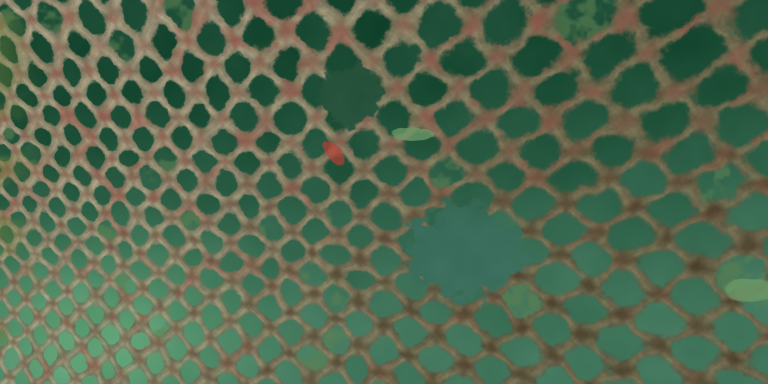
This texture is drawn by a Shadertoy shader. Its source:

```glsl
// A frayed diamond net hanging before green water, seen at an angle.
// A projective warp turns the canvas into lattice cells; each cell is a soft
// rounded opening, worn by noise, with knots, two tears and a few flecks.

float hash(vec2 p) {
    return fract(sin(dot(p, vec2(127.1, 311.7))) * 43758.5453);
}

float noise(vec2 p) {
    vec2 i = floor(p), f = fract(p);
    f = f * f * (3.0 - 2.0 * f);
    return mix(mix(hash(i), hash(i + vec2(1, 0)), f.x),
               mix(hash(i + vec2(0, 1)), hash(i + vec2(1, 1)), f.x), f.y);
}

float fbm(vec2 p) {
    float sum = 0.0, amp = 0.5;
    for (int i = 0; i < 3; i++) {
        sum += amp * noise(p);
        p = p * 2.1 + 7.3;
        amp *= 0.5;
    }
    return sum / 0.875;
}

// Soft elliptical spot with a ragged rim
float spot(vec2 q, vec2 center, vec2 radius, float ragged) {
    float d = length((q - center) / radius) + ragged * (fbm(q * 9.0) - 0.5);
    return 1.0 - smoothstep(0.88, 1.08, d);
}

// Oblique view: openings of the net lie at whole lattice coordinates
vec2 lattice(vec2 q) {
    float depth = 1.0 + 0.077 * q.x - 0.09 * q.y + 0.03 * q.y * q.y;
    return vec2(1.92 * q.x + 2.2 * q.y, 2.11 * (q.x - q.y)) / depth;
}

void mainImage(out vec4 fragColor, in vec2 fragCoord) {
    // Canvas plane, y pointing down, origin near the middle
    vec2 p = fragCoord / iResolution.xy;
    vec2 q = vec2(7.68 * p.x - 3.39, 2.16 - 3.84 * p.y);

    // Net cell with slightly wandering threads
    vec2 wobble = vec2(noise(q * 5.0), noise(q * 5.0 + 31.0)) - 0.5;
    vec2 uv = lattice(q) + 0.2 * wobble;
    vec2 cell = floor(uv + 0.5);
    vec2 f = uv - cell;
    float wear = hash(cell);

    // Rounded opening with frayed edges, wider toward the right
    vec2 a = abs(f);
    float d = pow(pow(a.x, 2.6) + pow(a.y, 2.6), 1.0 / 2.6);
    d += 0.15 * (fbm(q * 17.0) - 0.5);
    float right = smoothstep(-3.0, 4.0, q.x);
    float opening = mix(0.355, 0.415, right) + 0.035 * (wear - 0.5);
    float blur = 0.045 + 0.025 * right;
    float net = smoothstep(opening - blur, opening + blur, d);

    // Water: dark above, paler below, bright glow at lower left
    vec3 water = mix(vec3(0.09, 0.28, 0.19), vec3(0.26, 0.47, 0.37),
                     smoothstep(-1.5, 2.3, q.y + 0.12 * q.x));
    vec2 g = (q - vec2(-2.5, 1.75)) / vec2(1.5, 0.95);
    float glow = exp(-dot(g, g));
    water = mix(water, vec3(0.40, 0.67, 0.49), 0.85 * glow);
    water += 0.05 * (fbm(q * 2.5) - 0.5) + 0.04 * (wear - 0.5);
    float algae = step(0.9, wear) * smoothstep(0.4, 0.65, fbm(q * 6.0));
    water = mix(water, vec3(0.36, 0.50, 0.32), 0.6 * algae);

    // Threads: pale tan fading to olive, lit along the upper side
    vec3 thread = mix(vec3(0.60, 0.57, 0.46), vec3(0.43, 0.41, 0.30),
                      smoothstep(-2.6, 2.6, q.x + 0.5 * q.y));
    thread = mix(thread, vec3(0.47, 0.56, 0.42), 0.5 * glow);
    thread *= 0.9 + 0.3 * (fbm(q * 14.0) - 0.4);
    float ridge = smoothstep(0.32, 0.48, max(a.x, a.y));
    thread *= 0.88 + 0.16 * ridge;
    float under = smoothstep(-0.1, 0.5, f.y - f.x) * (1.0 - right * 0.5);
    thread += 0.05 * under;

    // Knots: rosy above, brown and shadowed below
    float knot = 1.0 - smoothstep(0.04, 0.27, length(a - 0.5));
    float shade = smoothstep(-0.6, 1.2, q.y + 0.15 * q.x) * (1.0 - glow);
    vec3 knotColor = mix(vec3(0.54, 0.34, 0.29), vec3(0.25, 0.20, 0.13), shade);
    thread = mix(thread, knotColor, knot * (0.35 + 0.4 * noise(q * 4.0)));
    float rose = smoothstep(0.52, 0.78, fbm(q * 4.0 + 12.0)) * (1.0 - 0.7 * shade);
    thread = mix(thread, vec3(0.58, 0.31, 0.27), 0.45 * rose);

    // Tears expose a hazy stretch of water
    float tear = max(spot(q, vec2(0.11, -0.73), vec2(0.33, 0.30), 0.9),
                     spot(q, vec2(1.25, 0.84), vec2(0.62, 0.46), 0.8));
    vec3 haze = mix(vec3(0.15, 0.32, 0.23), vec3(0.23, 0.43, 0.36),
                    smoothstep(-0.7, 0.8, q.y));
    water = mix(water, haze + 0.03 * (fbm(q * 5.0) - 0.5), tear);
    vec3 color = mix(water, thread, net * (1.0 - tear));

    // Leaf flecks and one red snag
    float leaf = max(spot(q, vec2(0.72, -0.34), vec2(0.21, 0.07), 0.5),
                     spot(q, vec2(4.12, 1.22), vec2(0.25, 0.12), 0.3));
    color = mix(color, vec3(0.43, 0.61, 0.41), 0.75 * leaf);
    vec2 snag = mat2(0.77, 0.64, -0.64, 0.77) * (q - vec2(-0.06, -0.16));
    color = mix(color, vec3(0.70, 0.25, 0.21),
                0.7 * spot(snag, vec2(0), vec2(0.07, 0.15), 0.6));

    // Mossy tint along the left rim
    float moss = smoothstep(-2.9, -3.5, q.x) * smoothstep(0.45, 0.7, fbm(q * 3.0));
    color = mix(color, vec3(0.42, 0.49, 0.24), 0.5 * moss);

    fragColor = vec4(clamp(color, 0.0, 1.0), 1.0);
}
```
